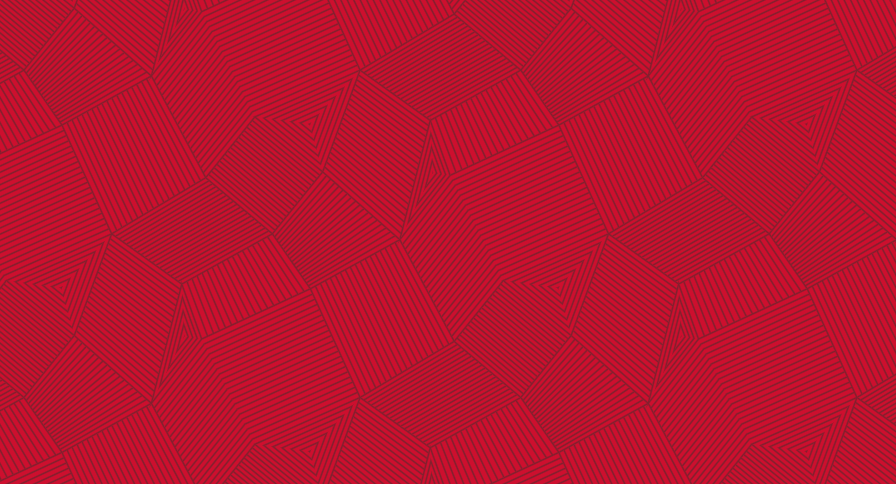
Write a Shadertoy shader that draws this pattern.

```glsl
// Crimson mosaic of hatched facets. Nine shared corners repeat on a diamond lattice;
// each four-sided facet is ruled between two opposite sides, and each triangle is
// filled with nested outlines.

const vec2 LATTICE = vec2(212.5, 140.0);  // half diagonals of the repeat
const float LINE_WIDTH = 1.35;

// Nearest lattice copy of an offset
vec2 fold(vec2 p) {
    vec2 q = p / LATTICE;
    vec2 cell = 0.5 * vec2(q.x + q.y, q.x - q.y);
    cell -= round(cell);
    return LATTICE * vec2(cell.x + cell.y, cell.x - cell.y);
}

// Signed distance to the line ab, positive on the inner side
float side(vec2 p, vec2 a, vec2 b) {
    vec2 e = normalize(b - a);
    return e.x * (p.y - a.y) - e.y * (p.x - a.x);
}

// Share of the smoothing width covered by a line at the given distance
float stroke(float dist, float blur) {
    float overlap = 0.5 * (LINE_WIDTH + blur) - abs(dist);
    return clamp(overlap, 0.0, min(LINE_WIDTH, blur)) / blur;
}

// Distance to the nearest whole step, scaled by the spacing
float ruled(float steps, float spacing) {
    return (fract(steps + 0.5) - 0.5) * spacing;
}

// Quad with evenly ruled lines running from side ab to side cd
float hatch(vec2 p, vec2 a, vec2 b, vec2 c, vec2 d, float count, float blur) {
    b = a + fold(b - a);
    c = b + fold(c - b);
    d = c + fold(d - c);
    vec2 middle = 0.25 * (a + b + c + d);
    p = middle + fold(p - middle);
    float near = side(p, a, b), far = side(p, c, d);
    float ends = min(side(p, b, c), side(p, d, a));
    if (min(near, far) < -0.5 * (LINE_WIDTH + blur)) return 0.0;
    float span = near + far;
    float line = stroke(ruled(near / span * count, span / count), blur);
    return line * clamp(ends / blur + 1.0, 0.0, 1.0);
}

// Triangle with nested outlines
float nest(vec2 p, vec2 a, vec2 b, vec2 c, float spacing, float blur) {
    b = a + fold(b - a);
    c = b + fold(c - b);
    vec2 middle = (a + b + c) / 3.0;
    p = middle + fold(p - middle);
    float inner = min(side(p, a, b), min(side(p, b, c), side(p, c, a)));
    if (inner < -0.5 * (LINE_WIDTH + blur)) return 0.0;
    return stroke(ruled(inner / spacing, spacing), blur);
}

void mainImage(out vec4 fragColor, in vec2 fragCoord) {
    // The canvas is 414 units high, measured down from the top
    float pixel = 414.0 / iResolution.y;
    vec2 p = vec2(fragCoord.x, iResolution.y - fragCoord.y) * pixel;
    p.x += 2.0;
    float blur = 1.3 * pixel;

    // Corners of one repeat
    vec2 A = vec2(344, 205), B = vec2(310, 60), C = vec2(178, 152);
    vec2 D = vec2(370, 103), E = vec2(387, 150), F = vec2(480, 107);
    vec2 G = vec2(220, 100), H = vec2(278, 147), I = vec2(235, 200);

    // Large bent facet, mitred along EG
    float ink = hatch(p, A, E, G, C, 21.0, blur);
    ink = max(ink, hatch(p, E, F, B, G, 21.0, blur));

    // Ruled facets around it
    ink = max(ink, hatch(p, A, C, B, F, 18.0, blur));
    ink = max(ink, hatch(p, I, H, A, F, 18.0, blur));
    ink = max(ink, hatch(p, B, D, A, H, 21.0, blur));
    ink = max(ink, hatch(p, I, F, E, D, 18.0, blur));
    ink = max(ink, hatch(p, G, H, I, C, 18.0, blur));
    ink = max(ink, hatch(p, B, C, I, D, 19.0, blur));

    // Nested triangles
    ink = max(ink, nest(p, D, E, A, 3.4, blur));
    ink = max(ink, nest(p, G, B, H, 4.1, blur));

    vec3 crimson = vec3(0.805, 0.06, 0.18);
    vec3 maroon = vec3(0.51, 0.125, 0.18);
    fragColor = vec4(mix(crimson, maroon, ink), 1.0);
}
```
